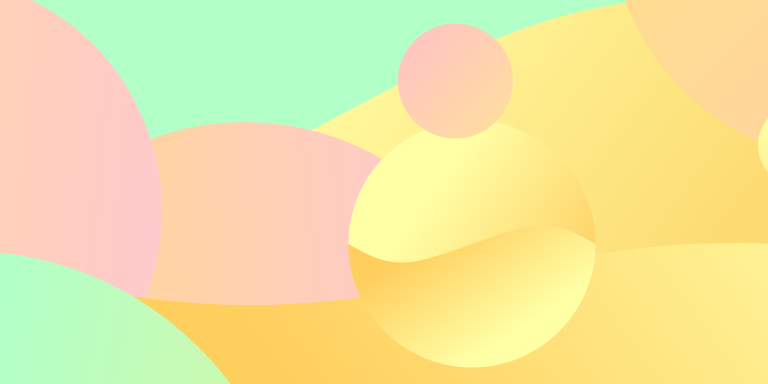
Give the GLSL for this background, as a WebGL 1 fragment shader.

```glsl
precision highp float;
// Pastel landscape of rolling yellow hills, soft gradient discs and a two-tone ball.
uniform vec2 u_resolution;

// Smooth coverage of a signed distance (negative inside), one pixel wide.
float cover(float d) {
  return clamp(0.5 - d * u_resolution.y, 0.0, 1.0);
}

float disc(vec2 p, vec2 center, float radius) {
  return cover(length(p - center) - radius);
}

// Area below a curve, with the height difference corrected by the slope.
float below(float y, float height, float slope) {
  return cover((y - height) / sqrt(1.0 + slope * slope));
}

// Linear gradient running from point a to point b.
vec3 ramp(vec2 p, vec2 a, vec2 b, vec3 colorA, vec3 colorB) {
  vec2 axis = b - a;
  return mix(colorA, colorB, clamp(dot(p - a, axis) / dot(axis, axis), 0.0, 1.0));
}

// Ball split by a wave into two opposing gradients.
vec3 ballColor(vec2 q, float radius) {
  vec3 light = vec3(1.0, 1.0, 0.65);
  vec3 amber = vec3(1.0, 0.81, 0.37);
  vec3 upper = ramp(q, vec2(-0.10, 0.15), vec2(0.23, -0.08), light, vec3(1.0, 0.84, 0.43));
  vec3 lower = ramp(q, vec2(-0.16, -0.02), vec2(0.02, -0.29), amber, light);
  float a = 3.14159 * q.x / radius;
  float wave = 0.047 * (sin(a) - 0.12 * sin(2.0 * a));
  float slope = 0.047 * 3.14159 / radius * (cos(a) - 0.24 * cos(2.0 * a));
  return mix(upper, lower, below(q.y, wave, slope));
}

void main() {
  vec2 p = gl_FragCoord.xy / u_resolution.y;
  vec3 mint = vec3(0.70, 1.0, 0.78);
  vec3 pink = vec3(1.0, 0.79, 0.80);
  vec3 peach = vec3(1.0, 0.83, 0.64);
  vec3 cream = vec3(1.0, 0.97, 0.61);
  vec3 color = mint;

  // Far hill
  float phase = 1.8 * (p.x - 0.9);
  vec3 hill = ramp(p, vec2(0.95, 0.80), vec2(1.75, 0.20), cream, vec3(0.99, 0.86, 0.45));
  color = mix(color, hill, below(p.y, 0.708 + 0.294 * sin(phase), 0.529 * cos(phase)));

  // Disc in the upper right corner and the small one at the edge
  vec3 corner = ramp(p, vec2(1.65, 1.0), vec2(2.0, 0.65), vec3(1.0, 0.86, 0.57), vec3(1.0, 0.84, 0.61));
  color = mix(color, corner, disc(p, vec2(2.238, 1.228), 0.652));
  vec3 edge = ramp(p, vec2(1.98, 0.69), vec2(2.06, 0.54), vec3(1.0, 1.0, 0.65), vec3(1.0, 0.94, 0.57));
  color = mix(color, edge, disc(p, vec2(2.081, 0.622), 0.107));

  // Peach dome and the large pink disc on the left
  vec3 dome = ramp(p, vec2(0.40, 0.40), vec2(0.98, 0.46), peach, vec3(1.0, 0.80, 0.77));
  color = mix(color, dome, disc(p, vec2(0.638, -0.026), 0.708));
  vec3 leftDisc = ramp(p, vec2(-0.05, 0.50), vec2(0.42, 0.46), vec3(1.0, 0.82, 0.72), pink);
  color = mix(color, leftDisc, disc(p, vec2(-0.193, 0.4505), 0.6146));

  // Near hill
  phase = 2.5 * (p.x - 0.651);
  hill = ramp(p, vec2(0.70, 0.09), vec2(1.75, 0.87), vec3(1.0, 0.81, 0.37), vec3(1.0, 0.96, 0.60));
  color = mix(color, hill, below(p.y, 0.2865 - 0.081 * cos(phase), 0.2025 * sin(phase)));

  // Mint mound in the lower left corner
  vec3 mound = ramp(p, vec2(0.02, 0.18), vec2(0.56, 0.06), mint, vec3(0.79, 0.98, 0.70));
  color = mix(color, mound, disc(p, vec2(-0.091, -0.515), 0.862));

  // Two-tone ball with a small pink disc on top
  vec2 ballCenter = vec2(1.229, 0.3646);
  color = mix(color, ballColor(p - ballCenter, 0.3216), disc(p, ballCenter, 0.3216));
  vec3 top = ramp(p, vec2(1.09, 0.87), vec2(1.29, 0.68), vec3(1.0, 0.78, 0.75), vec3(1.0, 0.86, 0.63));
  color = mix(color, top, disc(p, vec2(1.186, 0.789), 0.1497));

  gl_FragColor = vec4(color, 1.0);
}
```
